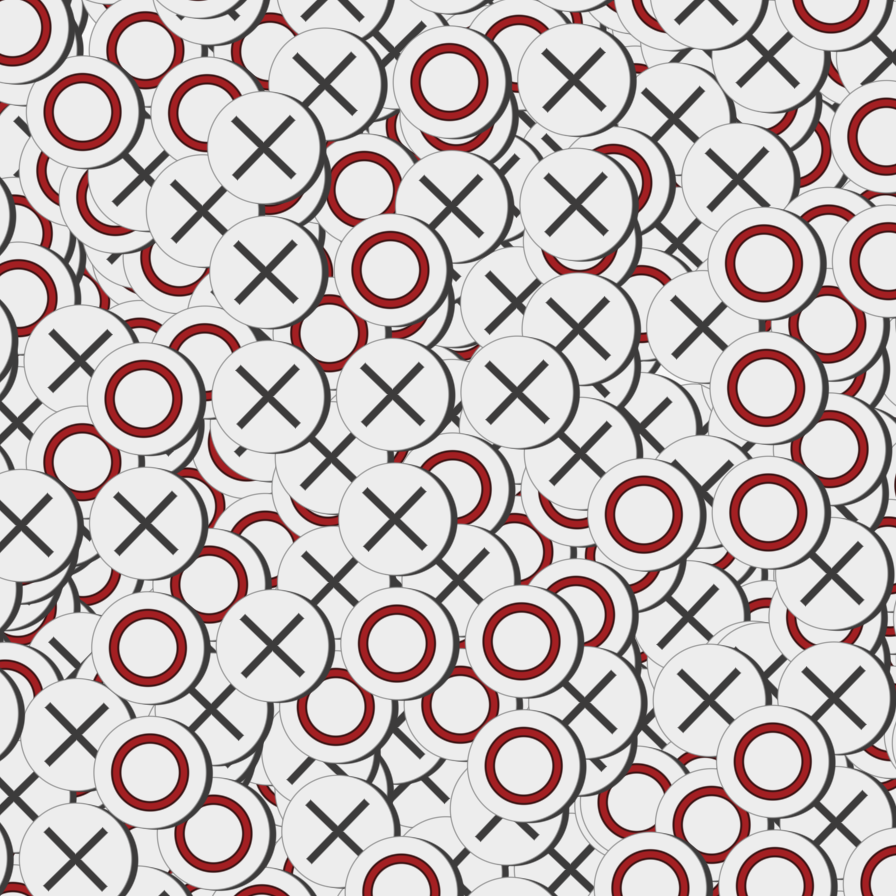
A Shadertoy shader for this pattern:

```glsl
const vec3 FACE = vec3(0.93);
const vec3 DARK = vec3(0.235, 0.23, 0.23);
const vec3 RED = vec3(0.64, 0.12, 0.135);
const vec3 RED_EDGE = vec3(0.22, 0.07, 0.07);

const float CELL = 0.139;
const int LAYERS = 16;

float hash(vec3 p) {
    p = fract(p * vec3(0.1031, 0.1130, 0.0973));
    p += dot(p, p.yzx + 33.33);
    return fract((p.x + p.y) * p.z);
}

// Coverage of a shape from its signed distance, softened over one pixel
float cover(float d) {
    float px = 1.0 / iResolution.y;
    return 1.0 - smoothstep(-px, px, d);
}

float boxDist(vec2 p, vec2 halfSize) {
    vec2 d = abs(p) - halfSize;
    return length(max(d, 0.0)) + min(max(d.x, d.y), 0.0);
}

float crossDist(vec2 p) {
    vec2 q = vec2(p.x + p.y, p.y - p.x) * 0.7071;
    vec2 arm = vec2(0.0465, 0.0042);
    return min(boxDist(q, arm), boxDist(q.yx, arm));
}

float ringDist(vec2 p, float halfWidth) {
    return abs(length(p) - 0.0378) - halfWidth;
}

// Paints one counter over the colour below it
vec3 drawCounter(vec3 col, vec2 p, bool isRing) {
    // Thick side, thin outline, then the face
    col = mix(col, DARK, cover(length(p - vec2(0.0072, -0.0012)) - 0.0628));
    col = mix(col, vec3(0.5), cover(length(p) - 0.0632));
    col = mix(col, FACE, cover(length(p) - 0.0622));

    if (isRing) {
        col = mix(col, RED_EDGE, cover(ringDist(p, 0.0058)));
        return mix(col, RED, cover(ringDist(p, 0.0036)));
    }
    return mix(col, DARK, cover(crossDist(p)));
}

void mainImage(out vec4 fragColor, in vec2 fragCoord) {
    vec2 uv = fragCoord / iResolution.y;
    vec3 col = vec3(0.97);

    // Stack sparse grids from back to front
    for (int i = 0; i < LAYERS; i++) {
        float layer = float(i);
        float pairId = floor(layer * 0.5);

        // Layers come in pairs, the second shifted by half a cell
        vec2 shift = vec2(hash(vec3(pairId, 3.0, 7.0)), hash(vec3(pairId, 11.0, 5.0)));
        shift += 0.5 * mod(layer, 2.0);

        float tilt = 0.06 * (hash(vec3(pairId, 19.0, 2.0)) - 0.5);
        mat2 turn = mat2(cos(tilt), sin(tilt), -sin(tilt), cos(tilt));
        vec2 grid = turn * uv / CELL + shift + 20.0;
        vec2 id = floor(grid);

        if (hash(vec3(id, layer + 1.0)) < 0.48) {
            vec2 p = (fract(grid) - 0.5) * CELL + vec2(0.0037, 0.0);
            bool isRing = hash(vec3(id.yx, layer + 41.0)) < 0.5;
            col = drawCounter(col, p, isRing);
        }
    }

    fragColor = vec4(col, 1.0);
}
```
